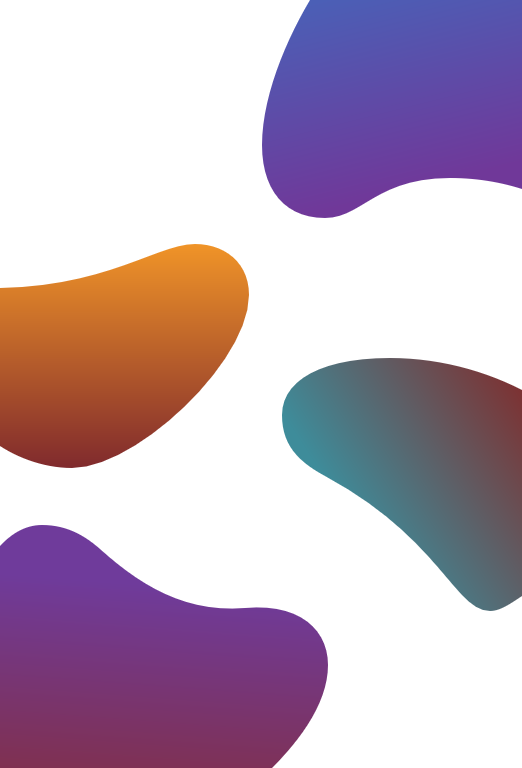
A Shadertoy shader for this background:

```glsl
// Four smooth gradient blobs leaning in from the edges of a white canvas.

// Layout units: the canvas is UNITS high, measured from the top left corner.
const float UNITS = 768.0;
const int CURVES = 6;   // cubic curves per closed outline
const int STEPS = 14;   // chords per curve

const vec3 PAPER       = vec3(1.0);
const vec3 BLUE        = vec3(0.294, 0.373, 0.714);
const vec3 VIOLET      = vec3(0.439, 0.220, 0.600);
const vec3 AMBER       = vec3(0.941, 0.580, 0.157);
const vec3 BRICK       = vec3(0.502, 0.165, 0.176);
const vec3 TEAL        = vec3(0.243, 0.549, 0.604);
const vec3 MAROON      = vec3(0.502, 0.176, 0.176);
const vec3 PURPLE      = vec3(0.435, 0.231, 0.608);
const vec3 WINE        = vec3(0.502, 0.188, 0.306);

// Outlines: each curve is a node and its two handles; the last joins the first.
const vec2 SKY_BLOB[18] = vec2[18](
    vec2(310, 0),   vec2(285, 42),   vec2(262, 98),
    vec2(262, 145), vec2(262, 190),  vec2(285, 218),
    vec2(325, 218), vec2(362, 218),  vec2(376, 178),
    vec2(450, 178), vec2(476, 178),  vec2(500, 182),
    vec2(522, 189), vec2(600, 210),  vec2(640, 40),
    vec2(600, -60), vec2(520, -160), vec2(350, -80));

const vec2 AMBER_BLOB[18] = vec2[18](
    vec2(0, 288),   vec2(108, 286),  vec2(158, 244),
    vec2(195, 244), vec2(224, 244),  vec2(249, 262),
    vec2(249, 295), vec2(249, 362),  vec2(136, 468),
    vec2(72, 468),  vec2(46, 468),   vec2(20, 459),
    vec2(0, 446),   vec2(-40, 420),  vec2(-80, 400),
    vec2(-80, 366), vec2(-80, 320),  vec2(-60, 289));

const vec2 TEAL_BLOB[18] = vec2[18](
    vec2(282, 415), vec2(282, 380),  vec2(322, 358),
    vec2(390, 358), vec2(437, 358),  vec2(483, 370),
    vec2(522, 390), vec2(600, 425),  vec2(600, 540),
    vec2(522, 596), vec2(510, 604),  vec2(500, 611),
    vec2(490, 611), vec2(455, 611),  vec2(440, 538),
    vec2(325, 476), vec2(297, 461),  vec2(282, 444));

const vec2 PURPLE_BLOB[18] = vec2[18](
    vec2(0, 546),   vec2(13, 532),   vec2(27, 525),
    vec2(42, 525),  vec2(65, 525),   vec2(83, 534),
    vec2(100, 549), vec2(140, 585),  vec2(185, 613),
    vec2(245, 608), vec2(300, 603),  vec2(328, 630),
    vec2(328, 665), vec2(328, 700),  vec2(304, 736),
    vec2(272, 768), vec2(-100, 1000), vec2(-300, 800));

vec2 cubic(vec2 a, vec2 b, vec2 c, vec2 d, float t) {
    float s = 1.0 - t;
    return s * s * s * a + 3.0 * s * t * (s * b + t * c) + t * t * t * d;
}

// Signed distance to a closed outline, negative inside.
float outlineDistance(vec2 p, vec2 outline[18]) {
    float nearest = 1e9;
    float side = 1.0;
    vec2 from = outline[0];
    for (int i = 0; i < CURVES; i++) {
        int k = 3 * i;
        vec2 nextNode = outline[(k + 3) % 18];
        for (int j = 1; j <= STEPS; j++) {
            vec2 to = cubic(outline[k], outline[k + 1], outline[k + 2],
                            nextNode, float(j) / float(STEPS));
            vec2 chord = to - from;
            vec2 w = p - from;
            vec2 gap = w - chord * clamp(dot(w, chord) / dot(chord, chord), 0.0, 1.0);
            nearest = min(nearest, dot(gap, gap));
            // Flip the side at each crossing to the right of p
            if ((from.y > p.y) != (to.y > p.y) &&
                w.x < chord.x * w.y / chord.y) side = -side;
            from = to;
        }
    }
    return side * sqrt(nearest);
}

// Linear blend along the axis from start to end.
vec3 gradient(vec2 p, vec2 start, vec2 end, vec3 first, vec3 last) {
    vec2 axis = end - start;
    return mix(first, last, clamp(dot(p - start, axis) / dot(axis, axis), 0.0, 1.0));
}

void paint(inout vec3 color, vec3 fill, float dist, float pixel) {
    color = mix(color, fill, clamp(0.5 - dist / pixel, 0.0, 1.0));
}

void mainImage(out vec4 fragColor, in vec2 fragCoord) {
    float pixel = UNITS / iResolution.y;
    vec2 p = vec2(fragCoord.x, iResolution.y - fragCoord.y) * pixel;
    vec3 color = PAPER;

    paint(color, gradient(p, vec2(320, 0), vec2(370, 200), BLUE, VIOLET),
          outlineDistance(p, SKY_BLOB), pixel);
    paint(color, gradient(p, vec2(0, 244), vec2(0, 468), AMBER, BRICK),
          outlineDistance(p, AMBER_BLOB), pixel);
    paint(color, gradient(p, vec2(315, 465), vec2(505, 342), TEAL, MAROON),
          outlineDistance(p, TEAL_BLOB), pixel);
    paint(color, gradient(p, vec2(150, 585), vec2(135, 785), PURPLE, WINE),
          outlineDistance(p, PURPLE_BLOB), pixel);

    fragColor = vec4(color, 1.0);
}
```
